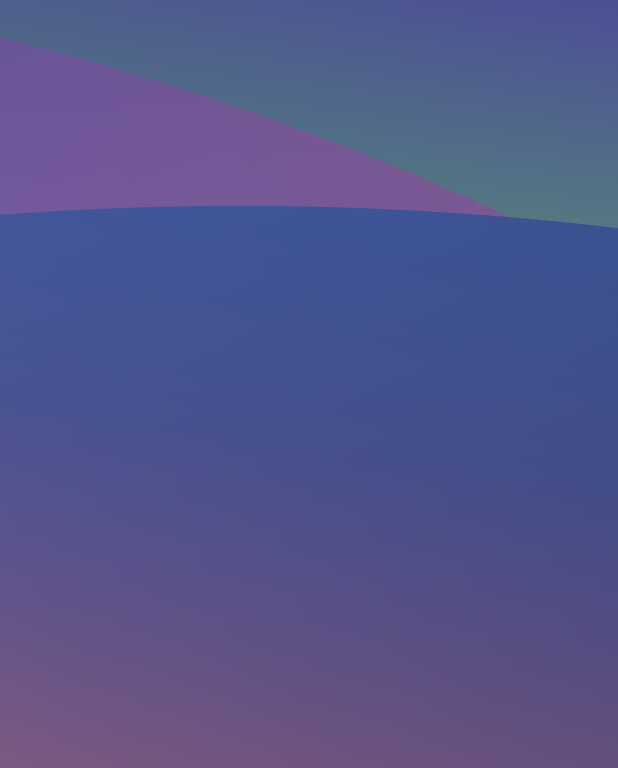
Give the GLSL for this background, as a Shadertoy shader.

```glsl
// Hills as large circles: centre x, centre y, radius, in canvas heights
const vec3 FRONT_HILL = vec3(0.3125, -3.451, 4.183);
const vec3 BACK_HILL = vec3(-0.826, -2.4667, 3.5156);

// Sky corner colours, over the band from SKY_BASE to the top
const float SKY_BASE = 0.71;
const vec3 SKY_TOP_LEFT = vec3(0.305, 0.374, 0.545);
const vec3 SKY_TOP_RIGHT = vec3(0.295, 0.308, 0.585);
const vec3 SKY_LOW_LEFT = vec3(0.335, 0.510, 0.490);
const vec3 SKY_LOW_RIGHT = vec3(0.330, 0.465, 0.512);

// Back hill corner colours, over its visible part
const vec2 BACK_MIN = vec2(0.0, 0.72);
const vec2 BACK_MAX = vec2(0.82, 0.95);
const vec3 BACK_TOP_LEFT = vec3(0.415, 0.330, 0.600);
const vec3 BACK_TOP_RIGHT = vec3(0.460, 0.340, 0.550);
const vec3 BACK_LOW_LEFT = vec3(0.452, 0.350, 0.615);
const vec3 BACK_LOW_RIGHT = vec3(0.475, 0.345, 0.575);

// Front hill: tilted descent through four colours, dimmed to the right
const float FRONT_TILT = 0.16;
const float FRONT_DIM = 0.92;
const vec4 FRONT_STOPS = vec4(0.20, 0.52, 0.78, 1.0);
const vec3 FRONT_BLUE = vec3(0.251, 0.345, 0.618);
const vec3 FRONT_INDIGO = vec3(0.286, 0.326, 0.573);
const vec3 FRONT_VIOLET = vec3(0.384, 0.329, 0.541);
const vec3 FRONT_MAUVE = vec3(0.484, 0.350, 0.508);

// Blend of four corner colours
vec3 cornerBlend(vec2 q, vec3 lowLeft, vec3 lowRight, vec3 topLeft, vec3 topRight) {
    q = clamp(q, 0.0, 1.0);
    return mix(mix(lowLeft, lowRight, q.x), mix(topLeft, topRight, q.x), q.y);
}

float ramp(float from, float to, float t) {
    return clamp((t - from) / (to - from), 0.0, 1.0);
}

// Smooth coverage of a hill
float hillMask(vec2 p, vec3 hill) {
    float dist = length(p - hill.xy) - hill.z;
    return clamp(0.5 - dist * iResolution.y, 0.0, 1.0);
}

vec3 frontColour(vec2 p, float across) {
    float t = 1.0 - p.y - FRONT_TILT * p.x;
    vec3 colour = mix(FRONT_BLUE, FRONT_INDIGO, ramp(FRONT_STOPS.x, FRONT_STOPS.y, t));
    colour = mix(colour, FRONT_VIOLET, ramp(FRONT_STOPS.y, FRONT_STOPS.z, t));
    colour = mix(colour, FRONT_MAUVE, ramp(FRONT_STOPS.z, FRONT_STOPS.w, t));
    return colour * mix(1.0, FRONT_DIM, across);
}

void mainImage(out vec4 fragColor, in vec2 fragCoord) {
    vec2 p = fragCoord / iResolution.y;
    vec2 uv = fragCoord / iResolution.xy;

    // Sky
    vec2 skyPos = vec2(uv.x, ramp(SKY_BASE, 1.0, uv.y));
    vec3 colour = cornerBlend(skyPos, SKY_LOW_LEFT, SKY_LOW_RIGHT, SKY_TOP_LEFT, SKY_TOP_RIGHT);

    // Back hill
    vec2 backPos = (uv - BACK_MIN) / (BACK_MAX - BACK_MIN);
    vec3 back = cornerBlend(backPos, BACK_LOW_LEFT, BACK_LOW_RIGHT, BACK_TOP_LEFT, BACK_TOP_RIGHT);
    colour = mix(colour, back, hillMask(p, BACK_HILL));

    // Front hill
    colour = mix(colour, frontColour(p, uv.x), hillMask(p, FRONT_HILL));

    fragColor = vec4(colour, 1.0);
}
```
